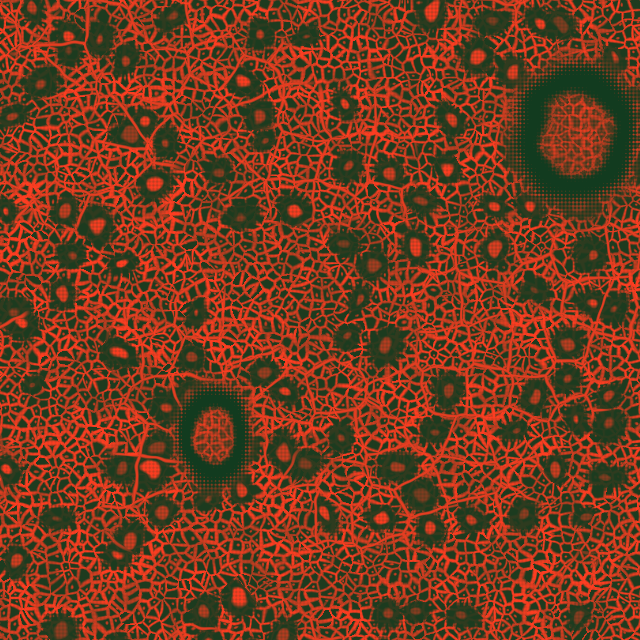
Write a WebGL 2 fragment shader that draws this texture.

```glsl
#version 300 es
precision highp float;
// Reaction-like tissue: a fine curly network of red walls on dark green,
// broken by dark cells with red nuclei and two large ringed bodies.
// Built from warped Voronoi layers at two scales, value noise and a fine weave.

uniform vec2 u_resolution;
out vec4 fragColor;

const vec3 DARK_GREEN = vec3(0.07, 0.23, 0.12);
const vec3 RED = vec3(0.99, 0.24, 0.13);
const float FINE_SCALE = 66.0;    // small network cells across the canvas
const float CELL_SCALE = 14.0;    // nucleated cells across the canvas
const float WEAVE_SCALE = 170.0;  // threads of the weave across the canvas
const float CELL_SHARE = 0.52;    // share of medium cells that are cleared
const float CURL = 0.011;         // bending of the fine walls
const float WALL_WIDTH = 0.033;   // medium walls, in medium cell units
const float TAU = 6.2832;

// Large bodies: centre, then radii
const vec4 BODY_A = vec4(0.900, 0.790, 0.100, 0.108);
const vec4 BODY_B = vec4(0.335, 0.318, 0.058, 0.082);

float hash(vec2 p) {
    return fract(sin(dot(p, vec2(127.1, 311.7))) * 43758.5453);
}

vec2 hash2(vec2 p) {
    return vec2(hash(p), hash(p + 41.3));
}

float noise(vec2 p) {
    vec2 i = floor(p), f = fract(p);
    f = f * f * (3.0 - 2.0 * f);
    return mix(mix(hash(i), hash(i + vec2(1, 0)), f.x),
               mix(hash(i + vec2(0, 1)), hash(i + vec2(1, 1)), f.x), f.y);
}

vec2 warp(vec2 p) {
    return vec2(noise(p), noise(p + 17.7)) - 0.5;
}

// One inside the limit, falling softly to zero across the given softness
float inside(float d, float limit, float softness) {
    return 1.0 - smoothstep(limit - softness, limit + softness, d);
}

// Voronoi: xy = offset to the nearest site, z = distance to the wall, w = seed
vec4 cells(vec2 p, float jitter) {
    vec2 base = floor(p), near = vec2(8.0), second = vec2(8.0), id = base;
    for (int y = -1; y <= 1; y++) {
        for (int x = -1; x <= 1; x++) {
            vec2 site = base + vec2(x, y);
            vec2 r = site + 0.5 + jitter * (hash2(site) - 0.5) - p;
            if (dot(r, r) < dot(near, near)) {
                second = near;
                near = r;
                id = site;
            } else if (dot(r, r) < dot(second, second)) {
                second = r;
            }
        }
    }
    float wall = dot(0.5 * (near + second), normalize(second - near));
    return vec4(near, wall, hash(id + 7.9));
}

// Fine walls with small dots in part of the cells
float network(vec2 uv) {
    vec2 p = uv + CURL * warp(uv * 42.0);
    vec4 c = cells(p * FINE_SCALE, 0.95);
    float width = mix(0.10, 0.22, noise(uv * 34.0 + 5.0));
    float wall = inside(c.z, width, 0.13) * mix(0.66, 1.08, noise(uv * 48.0));
    float dot_ = inside(length(c.xy), 0.14, 0.10) * step(0.45, c.w) * 0.75;
    return max(max(wall, dot_), 0.05);
}

// Dark ring around a textured core, laid over the tone below
float addBody(float tone, vec2 uv, vec4 body, float fine, float weave) {
    float d = length((uv - body.xy) / body.zw) + 0.16 * (noise(uv * 26.0) - 0.5);
    float fringe = inside(d, 1.12, 0.22);
    float cover = inside(d + 0.12 * weave, 0.98, 0.10);
    float core = inside(d + 0.06 * weave, 0.54, 0.09);
    float coreTone = 0.30 + 0.50 * fine + 0.16 * weave;
    tone = mix(tone, 0.34 + 0.30 * weave, 0.75 * fringe);
    return mix(tone, core * coreTone, cover);
}

void main() {
    vec2 uv = gl_FragCoord.xy / min(u_resolution.x, u_resolution.y);
    vec2 thread = sin(uv * WEAVE_SCALE * TAU);
    float weave = 0.5 * (thread.x + thread.y);
    float fine = network(uv);
    float tone = fine * (1.0 + 0.10 * weave);

    // Medium cells: ragged dark clearing, nucleus and partial walls
    vec2 p = uv + 0.016 * warp(uv * 15.0) + 0.006 * warp(uv * 55.0);
    vec4 c = cells(p * CELL_SCALE, 0.85);
    float angle = c.w * 91.0;
    vec2 axis = vec2(cos(angle), sin(angle));
    vec2 local = vec2(dot(c.xy, axis), dot(c.xy, vec2(-axis.y, axis.x)));
    local.y *= 1.0 + 0.5 * fract(c.w * 37.0);
    float radius = mix(0.34, 0.47, fract(c.w * 53.0));
    float d = length(local) / radius + 0.25 * (noise(uv * 70.0) - 0.5);
    float present = step(c.w, CELL_SHARE);
    float clearing = present * inside(d + 0.10 * weave, 0.95, 0.22);
    float nucleusSize = mix(0.22, 0.42, fract(c.w * 71.0));
    float strength = mix(0.45, 1.15, fract(c.w * 29.0));
    float nucleus = present * inside(d, nucleusSize, 0.13) * strength;
    nucleus *= 0.88 + 0.16 * weave;
    tone = mix(tone, 0.04 + 0.10 * fine, clearing);
    tone = max(tone, nucleus);
    float patchy = smoothstep(0.42, 0.62, noise(uv * 10.0 + 3.0));
    tone = max(tone, 0.9 * patchy * inside(c.z, WALL_WIDTH, 0.025));

    // Large bodies
    tone = addBody(tone, uv, BODY_A, fine, weave);
    tone = addBody(tone, uv, BODY_B, fine, weave);

    fragColor = vec4(mix(DARK_GREEN, RED, clamp(tone, 0.0, 1.0)), 1.0);
}
```
